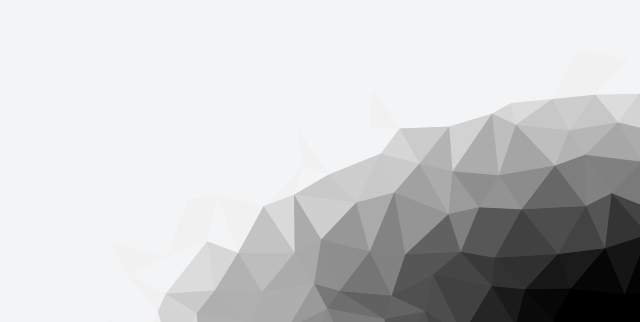
This background is drawn by a WebGL 2 fragment shader. Its source:

```glsl
#version 300 es
precision highp float;
// Low-poly hill of grey facets rising toward the lower right of a pale field.
// A jittered triangular lattice is shaded flat, each facet by its place inside
// a superellipse centred on the corner: black at the core, pale at the ridge.

uniform vec2 u_resolution;
out vec4 fragColor;

const vec3  BACKGROUND   = vec3(0.950, 0.955, 0.963);
const vec3  FAINT_FACET  = vec3(0.945);
const vec2  HILL_SIZE    = vec2(1.50, 0.725); // reach left and up, in canvas heights
const float HILL_POWER   = 1.6;               // superellipse exponent
const float CELL         = 0.138;             // lattice spacing
const float ROW_HEIGHT   = 0.866;             // row spacing in cells
const float JITTER       = 0.62;              // vertex scatter in cells
const float CORE_RADIUS  = 0.20;              // black inside this radius
const float TONE_SLOPE   = 1.12;              // lightening from core to ridge
const float TONE_SCATTER = 0.15;              // random tone between facets
const float RIDGE_SNAP   = 0.60;              // pull of vertices onto the ridge
const float RIDGE_WIDTH  = 0.10;
const float FAINT_RADIUS = 1.13;              // limit of the ghost facets
const float FAINT_CHANCE = 0.35;

float hash(vec2 p) {
  return fract(sin(dot(p, vec2(127.1, 311.7))) * 43758.5453);
}

// Radius in the hill's metric: 0 at the corner, 1 on the ridge
float hillRadius(vec2 p) {
  vec2 scaled = pow(abs(p) / HILL_SIZE + 1e-5, vec2(HILL_POWER));
  return pow(scaled.x + scaled.y, 1.0 / HILL_POWER);
}

// Scattered lattice vertex, drawn toward the ridge when close to it
vec2 vertex(vec2 id) {
  vec2 scatter = vec2(hash(id), hash(id + 37.3)) - 0.5;
  vec2 grid = vec2(id.x + 0.5 * id.y, id.y * ROW_HEIGHT);
  vec2 p = (grid + JITTER * scatter) * CELL;
  float r = hillRadius(p);
  float offset = r - 1.0;
  float falloff = exp(-offset * offset / (RIDGE_WIDTH * RIDGE_WIDTH));
  return p * (1.0 - RIDGE_SNAP * offset * falloff / max(r, 0.1));
}

// Signed distance to the line a-b, positive on its left
float edgeSide(vec2 p, vec2 a, vec2 b) {
  vec2 d = normalize(b - a);
  return d.x * (p.y - a.y) - d.y * (p.x - a.x);
}

float triangleCoverage(vec2 p, vec2 a, vec2 b, vec2 c, float pixel) {
  float winding = sign(edgeSide(c, a, b));
  float inside = min(edgeSide(p, a, b) * winding,
                 min(edgeSide(p, b, c) * winding, edgeSide(p, c, a) * winding));
  return smoothstep(-0.6 * pixel, 0.6 * pixel, inside);
}

// Flat colour of a facet from its centre and a random value
vec3 facetColor(vec2 center, float random) {
  float r = hillRadius(center);
  if (r > 1.0) {
    bool ghost = r < FAINT_RADIUS && random < FAINT_CHANCE;
    return ghost ? FAINT_FACET : BACKGROUND;
  }
  float tone = (r - CORE_RADIUS) * TONE_SLOPE;
  float scatter = TONE_SCATTER * smoothstep(0.0, 0.4, tone);
  return vec3(clamp(tone + scatter * (random - 0.5), 0.0, 0.92));
}

void main() {
  // Position leftward and upward from the lower right corner
  vec2 p = vec2(u_resolution.x - gl_FragCoord.x, gl_FragCoord.y) / u_resolution.y;
  float pixel = 1.0 / u_resolution.y;

  // Undo the lattice shear to find the nearest cells
  float row = p.y / (CELL * ROW_HEIGHT);
  vec2 base = floor(vec2(p.x / CELL - 0.5 * row, row));

  // Blend the facets that cover this point
  vec3 sum = vec3(0.0);
  float weight = 0.0;
  for (int j = -1; j <= 1; j++) {
    for (int i = -1; i <= 1; i++) {
      vec2 id = base + vec2(i, j);
      vec2 left = vertex(id + vec2(1.0, 0.0));
      vec2 up = vertex(id + vec2(0.0, 1.0));
      for (int k = 0; k < 2; k++) {
        vec2 tip = vertex(id + float(k));
        float cover = triangleCoverage(p, left, up, tip, pixel);
        float random = hash(id + 11.7 + 53.1 * float(k));
        sum += cover * facetColor((left + up + tip) / 3.0, random);
        weight += cover;
      }
    }
  }
  vec3 color = mix(BACKGROUND, sum / max(weight, 1e-4), min(weight, 1.0));
  fragColor = vec4(color, 1.0);
}
```
